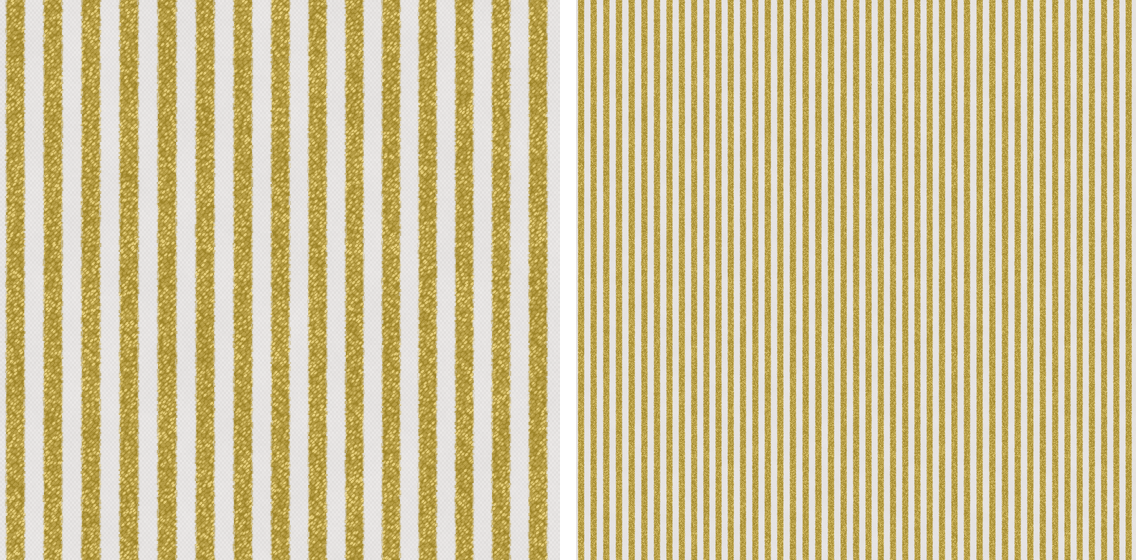
Left, the tile; right, the same tile 3 across and 3 down.
A Shadertoy shader for this pattern:

```glsl
#define STRIPES 15.0
#define STRIPE_CENTER 0.41
#define STRIPE_WIDTH 0.485
#define EDGE_SOFTNESS 0.045
#define EDGE_RAGGED 0.035
#define BOW 0.0034
#define THREADS vec2(280.0, 240.0)
#define TWILL vec2(150.0, 84.0)
#define CLOTH vec3(0.90, 0.89, 0.885)
#define GOLD_DARK vec3(0.62, 0.52, 0.16)
#define GOLD vec3(0.715, 0.615, 0.27)
#define GOLD_GLINT vec3(0.91, 0.82, 0.49)

const float PI = 3.14159265;

vec3 hash3(vec2 p) {
    vec3 q = fract(p.xyx * vec3(0.1031, 0.1030, 0.0973));
    q += dot(q, q.yxz + 33.33);
    return fract((q.xxy + q.yzz) * q.zyx);
}

// Wrapping cellular noise, stretched along the rising diagonal
float twillGlints(vec2 uv) {
    vec2 p = vec2(uv.x - uv.y, uv.x + uv.y) * TWILL;
    vec2 cell = floor(p);
    float light = 0.0;
    for (int j = -1; j <= 1; j++) {
        for (int i = -1; i <= 1; i++) {
            vec2 id = cell + vec2(i, j);
            vec3 rnd = hash3(mod(id, TWILL));
            float d = length(p - id - 0.2 - 0.6 * rnd.xy);
            light = max(light, (0.3 + 0.7 * rnd.z) * smoothstep(0.85, 0.1, d));
        }
    }
    return light;
}

// Plain weave: staggered thread crossings with uneven yarn
float plainWeave(vec2 uv) {
    vec2 p = uv * THREADS;
    float crossing = sin(PI * p.x) * sin(PI * p.y);
    float yarn = hash3(mod(floor(p), THREADS)).x - 0.5;
    return crossing + 0.5 * yarn;
}

// Broad, tileable drift in brightness
float drift(vec2 uv) {
    vec2 a = 2.0 * PI * uv;
    return sin(3.0 * a.x + 2.0 * a.y + sin(4.0 * a.y))
         + sin(5.0 * a.y - 4.0 * a.x + 1.7) * 0.7
         + sin(11.0 * a.y + 7.0 * a.x + 2.0 * sin(3.0 * a.x)) * 0.5;
}

// Coverage of the printed stripes, with edges stepped by the threads
float stripeMask(vec2 uv) {
    float bend = BOW * (1.0 - cos(2.0 * PI * uv.x));
    float phase = (uv.x - bend) * STRIPES - STRIPE_CENTER;
    float dist = abs(fract(phase + 0.5) - 0.5) - 0.5 * STRIPE_WIDTH;
    vec2 thread = mod(floor(uv * THREADS), THREADS);
    dist += EDGE_RAGGED * (hash3(thread + 17.0).y - 0.5);
    float soft = max(EDGE_SOFTNESS, 0.75 * STRIPES / iResolution.x);
    return 1.0 - smoothstep(-soft, soft, dist);
}

void mainImage(out vec4 fragColor, in vec2 fragCoord) {
    vec2 uv = fragCoord / iResolution.xy;
    float weave = plainWeave(uv);
    float shade = drift(uv);

    // White cloth
    vec3 cloth = CLOTH + 0.026 * weave + 0.003 * shade;

    // Metallic print
    float light = twillGlints(uv) + 0.05 * weave + 0.02 * shade;
    vec3 gold = mix(GOLD_DARK, GOLD, smoothstep(0.05, 0.4, light));
    gold = mix(gold, GOLD_GLINT, smoothstep(0.4, 0.95, light));

    fragColor = vec4(mix(cloth, gold, stripeMask(uv)), 1.0);
}
```
